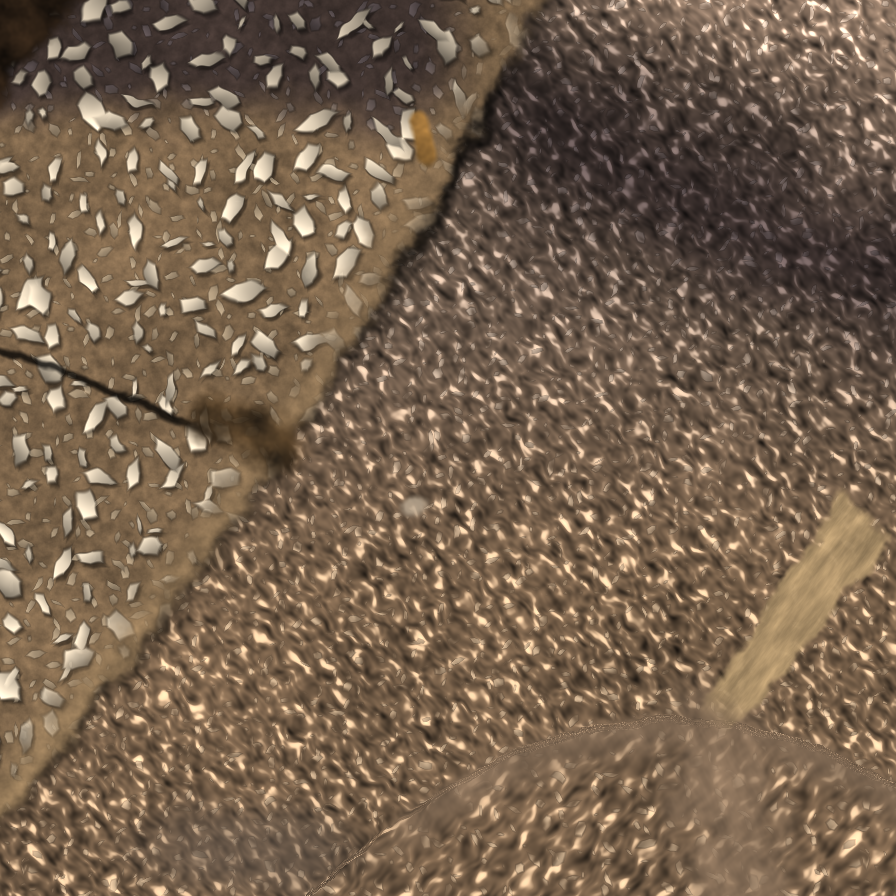
This texture is drawn by a WebGL 1 fragment shader. Its source:

```glsl
precision highp float;
// Weathered pebbled slab beside a cracked bed of fine gravel, with a straw strip.
uniform vec2 u_resolution;

vec2 hash2(vec2 p) {
  vec3 q = fract(p.xyx * vec3(0.1031, 0.103, 0.0973));
  q += dot(q, q.yzx + 33.33);
  return fract((q.xx + q.yz) * q.zy);
}

float gradientNoise(vec2 p) {
  vec2 i = floor(p), f = fract(p);
  vec2 u = f * f * f * (f * (f * 6.0 - 15.0) + 10.0);
  vec2 o = vec2(0.0, 1.0);
  float a = dot(hash2(i) * 2.0 - 1.0, f);
  float b = dot(hash2(i + o.yx) * 2.0 - 1.0, f - o.yx);
  float c = dot(hash2(i + o) * 2.0 - 1.0, f - o);
  float d = dot(hash2(i + 1.0) * 2.0 - 1.0, f - 1.0);
  return mix(mix(a, b, u.x), mix(c, d, u.x), u.y);
}

float fbm(vec2 p) {
  float sum = 0.0, amp = 0.6;
  for (int i = 0; i < 4; i++) {
    sum += amp * gradientNoise(p);
    p = mat2(1.6, 1.2, -1.2, 1.6) * p + 7.3;
    amp *= 0.55;
  }
  return sum;
}

// Scattered angular chips: x = coverage, y = tone.
vec2 chips(vec2 p, float lean, float spread, float size) {
  vec2 cell = floor(p), result = vec2(0.0);
  for (int j = -1; j <= 1; j++) {
    for (int i = -1; i <= 1; i++) {
      vec2 id = cell + vec2(float(i), float(j));
      vec2 rnd = hash2(id), kind = hash2(id + 71.7);
      float angle = lean + (kind.x - 0.5) * spread;
      float c = cos(angle), s = sin(angle);
      vec2 q = mat2(c, -s, s, c) * (p - id - 0.1 - 0.8 * rnd);
      q.y /= 0.38 + 0.4 * rnd.y;
      q.x += q.y * (rnd.x - 0.5);
      float cut = max(q.x * 0.75 + q.y * 0.8, -q.x * 0.6 - q.y * 0.9);
      float d = max(max(abs(q.x), abs(q.y)), cut) - size * (0.4 + 0.8 * kind.y);
      float cover = 1.0 - smoothstep(-0.1, 0.08, d);
      float tone = 0.72 + 0.28 * kind.x + 0.35 * (q.y - q.x);
      result = vec2(max(result.x, cover), mix(result.y, tone, cover));
    }
  }
  return result;
}

float segmentDistance(vec2 p, vec2 a, vec2 b) {
  vec2 ab = b - a;
  return length(p - a - ab * clamp(dot(p - a, ab) / dot(ab, ab), 0.0, 1.0));
}

vec3 gravel(vec2 p, float broad, float mound) {
  // Grains lean the other way under the mound
  vec2 m = mix(p, vec2(1.0 - p.x, p.y) * 0.8, mound);
  m += 0.007 * vec2(gradientNoise(m * 45.0), gradientNoise(m * 45.0 + 31.0));
  vec2 grain = vec2(dot(m, vec2(0.65, -0.75)), dot(m, vec2(0.75, 0.65)));
  float streak = gradientNoise(grain * vec2(48.0, 92.0));
  float fine = gradientNoise(grain * vec2(95.0, 165.0) + 9.0);
  float relief = streak + 0.65 * fine;
  vec3 color = vec3(0.42, 0.35, 0.295) * (1.0 + 0.3 * broad + 0.85 * relief);
  color += vec3(0.34, 0.32, 0.3) * smoothstep(0.14, 0.5, relief);
  vec2 fleck = chips(m * 58.0, 0.9, 2.0, 0.3);
  color = mix(color, vec3(0.8, 0.72, 0.65) * fleck.y, fleck.x * smoothstep(-0.25, 0.25, relief) * 0.75);
  // Damp diagonal shadow, paler far corner, tan lower right
  float band = p.y - 0.85 + 0.36 * (p.x - 0.6) + 0.08 * broad;
  color *= mix(vec3(1.0), vec3(0.5, 0.49, 0.55), exp(-band * band * 75.0) * smoothstep(0.42, 0.62, p.x));
  color *= 1.0 + 0.35 * smoothstep(0.08, 0.25, band);
  return color * mix(vec3(1.0), vec3(1.12, 1.08, 0.98), smoothstep(0.7, 0.3, p.y));
}

vec3 slab(vec2 p, float broad, float edge) {
  vec3 color = vec3(0.495, 0.4, 0.295) * (1.0 + 0.4 * broad + 0.5 * fbm(p * 60.0));
  float rim = smoothstep(-0.07, -0.01, edge);
  color = mix(color, vec3(0.61, 0.5, 0.36) * (1.0 + 0.7 * fbm(p * 35.0)), rim * (0.9 - 0.8 * p.y));
  vec2 m = p + 0.006 * vec2(gradientNoise(p * 50.0), gradientNoise(p * 50.0 + 17.0));
  vec2 lift = vec2(-0.003, 0.004);
  vec2 big = chips(m * 25.0, 0.5, 4.0, 0.38), small = chips(m * 44.0 + 5.0, 0.5, 4.0, 0.3);
  float keep = 1.0 - 0.75 * rim;
  color *= 1.0 - 0.4 * keep * chips((m + lift) * 25.0, 0.5, 4.0, 0.38).x;
  color = mix(color, vec3(0.82, 0.74, 0.62) * small.y, small.x * keep * 0.65);
  float damp = smoothstep(0.84, 0.92, p.y + 0.1 * broad) * (1.0 - smoothstep(0.46, 0.56, p.x));
  color *= mix(vec3(1.0), vec3(0.5, 0.5, 0.62), damp);
  return mix(color, vec3(1.0, 0.93, 0.82) * big.y * (1.0 - 0.2 * damp), big.x * keep * 0.95);
}

void main() {
  vec2 p = gl_FragCoord.xy / u_resolution;
  float broad = fbm(p * 6.0), rough = fbm(p * 22.0);

  // Joint between the slab and the gravel
  float below = 0.2 - 1.2 * (p.x - 0.75) * (p.x - 0.75) - p.y + 0.012 * rough;
  float joint = (p.y - 0.08) * 0.66 + 0.045 * sin(3.14 * (p.y - 0.08) / 0.92);
  float edge = (p.x - joint) * 0.83 + 0.03 * rough;
  vec3 color = mix(slab(p, broad, edge), gravel(p, broad, smoothstep(0.0, 0.01, below)), smoothstep(-0.008, 0.01, edge));
  float gap = exp(-pow((edge - 0.003) / 0.01, 2.0));
  float open = 0.3 + 0.45 * smoothstep(0.5, 0.8, p.y) * (1.0 - smoothstep(0.88, 0.96, p.y));
  color *= 1.0 - gap * clamp(open + 0.6 * broad, 0.15, 0.85);

  // Side crack, its open hollow and the dark upper corner
  float crack = p.y - 0.61 + 0.33 * p.x + 0.35 * p.x * p.x + 0.012 * rough;
  color *= 1.0 - 0.75 * (1.0 - smoothstep(0.001, 0.008, abs(crack))) * (1.0 - smoothstep(0.2, 0.28, p.x));
  float hollow = segmentDistance(p, vec2(0.24, 0.535), vec2(0.315, 0.505)) + 0.03 * rough;
  color = mix(color, vec3(0.27, 0.2, 0.12) * (1.0 + 1.5 * rough), 0.85 * (1.0 - smoothstep(0.01, 0.045, hollow)));
  float corner = p.y - 0.89 - 1.2 * p.x + 0.06 * rough;
  color = mix(color, vec3(0.14, 0.1, 0.065) * (1.0 + 2.0 * rough), smoothstep(-0.02, 0.02, corner));

  // Ochre chip and a pale pebble
  float ochre = segmentDistance(p, vec2(0.468, 0.866), vec2(0.477, 0.828)) + 0.01 * rough;
  color = mix(color, vec3(0.62, 0.45, 0.23) * (1.0 + rough), 1.0 - smoothstep(0.006, 0.014, ochre));
  float pebble = length((p - vec2(0.458, 0.435)) * vec2(0.75, 1.0)) + 0.012 * rough;
  color = mix(color, vec3(0.74, 0.67, 0.58), 0.8 * (1.0 - smoothstep(0.005, 0.014, pebble)));

  // Smooth mud arc, plume and soft grey stain
  float mud = smoothstep(-0.01, 0.01, below) * (1.0 - smoothstep(0.01, 0.07, below)) * smoothstep(0.38, 0.5, p.x);
  float plume = 1.0 - smoothstep(0.02, 0.09, segmentDistance(p, vec2(0.79, 0.18), vec2(0.84, -0.03)) + 0.06 * rough);
  vec3 mudColor = vec3(0.49, 0.405, 0.325) * (1.0 + 0.5 * fbm(vec2(p.x * 30.0 + p.y * 12.0, p.y * 12.0)));
  color = mix(color, mudColor * (1.0 + 0.12 * plume), max(mud * 0.8, plume * 0.75));
  float stain = length((p - vec2(0.27, 0.05)) * vec2(0.7, 1.4)) + 0.06 * broad;
  color = mix(color, vec3(0.38, 0.33, 0.29), 0.55 * (1.0 - smoothstep(0.03, 0.11, stain)));

  // Straw strip with lengthwise fibres
  vec2 s = p - vec2(0.8, 0.2);
  vec2 strip = vec2(dot(s, vec2(0.605, 0.796)), dot(s, vec2(0.796, -0.605)));
  float fibre = fbm(strip * vec2(18.0, 75.0));
  float side = abs(strip.y) - 0.022 - 0.05 * strip.x + 0.02 * rough + 0.008 * fibre;
  float straw = (1.0 - smoothstep(-0.004, 0.006, side)) * smoothstep(-0.02, 0.04, strip.x);
  straw *= 1.0 - smoothstep(0.265, 0.285, strip.x + 0.04 * rough);
  color = mix(color, vec3(0.69, 0.58, 0.42) * (1.0 + 0.45 * fibre), straw * 0.95);
  gl_FragColor = vec4(clamp(color, 0.0, 1.0), 1.0);
}
```
